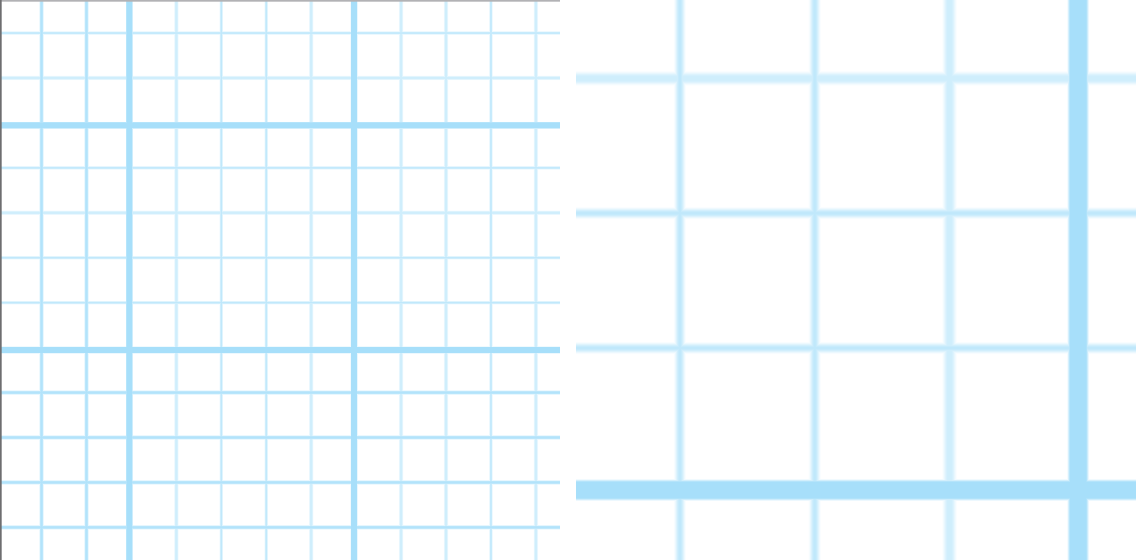
Left: the whole. Right: its middle third, enlarged.
This pattern is drawn by a WebGL 1 fragment shader. Its source:

```glsl
precision highp float;
// Pale blue graph paper: fine ruling, a heavy rule every fifth line, grey top and left edges.

uniform vec2 u_resolution;

#define PITCH 0.08025
#define FIRST_LINE vec2(0.0742, 0.0590)
#define HEAVY_SHIFT vec2(-0.0037, 0.0043)
#define HEAVY_HALF 0.0057
#define FINE_HALF 0.0021
#define WIDE_HALF 0.0029
#define SOFTNESS 0.0020
#define EDGE_WIDTH 0.0030
#define INK_COLOR vec3(0.655, 0.875, 0.980)
#define LEFT_GREY vec3(0.43, 0.43, 0.44)
#define TOP_GREY vec3(0.70, 0.70, 0.71)

// Coverage of a soft band, never sharper than about one pixel.
float band(float dist, float halfWidth, float softness, float pixel) {
  float s = max(softness, 0.7 * pixel);
  return 1.0 - smoothstep(halfWidth - s, halfWidth + s, dist);
}

// Ink of one family of parallel rules; rhythm = (step, phase, threshold) of the pale lines.
float ruling(float p, float first, float shift, vec3 rhythm, vec2 boldRange, float pixel) {
  float index = floor((p - first) / PITCH + 0.5);
  float offset = p - first - index * PITCH;

  if (abs(mod(index, 5.0) - 2.0) < 0.5) {
    return band(abs(offset - shift), HEAVY_HALF, 0.6 * SOFTNESS, pixel);
  }

  // Fine rules are crisp, pale and spread, or bold.
  float pale = step(rhythm.z, fract(rhythm.x * index + rhythm.y));
  float bold = step(boldRange.x, index) * step(index, boldRange.y);
  float strength = mix(mix(0.72, 0.54, pale), 0.88, bold);
  float halfWidth = mix(FINE_HALF, WIDE_HALF, max(pale, bold));
  return strength * band(abs(offset), halfWidth, SOFTNESS, pixel);
}

void main() {
  vec2 uv = gl_FragCoord.xy / u_resolution;
  vec2 p = vec2(uv.x, 1.0 - uv.y); // measured from the top left corner
  vec2 pixel = 1.0 / u_resolution;

  // Vertical and horizontal rules
  float vertical = ruling(p.x, FIRST_LINE.x, HEAVY_SHIFT.x,
                          vec3(0.19, 0.27, 0.27), vec2(-0.5, 1.5), pixel.x);
  float horizontal = ruling(p.y, FIRST_LINE.y, HEAVY_SHIFT.y,
                            vec3(0.34, 0.60, 0.80), vec2(7.5, 11.5), pixel.y);
  vec3 color = mix(vec3(1.0), INK_COLOR, max(vertical, horizontal));

  // Sheet edges
  color = mix(color, TOP_GREY, band(p.y, EDGE_WIDTH, 0.0012, pixel.y));
  color = mix(color, LEFT_GREY, band(p.x, EDGE_WIDTH, 0.0012, pixel.x));

  gl_FragColor = vec4(color, 1.0);
}
```
